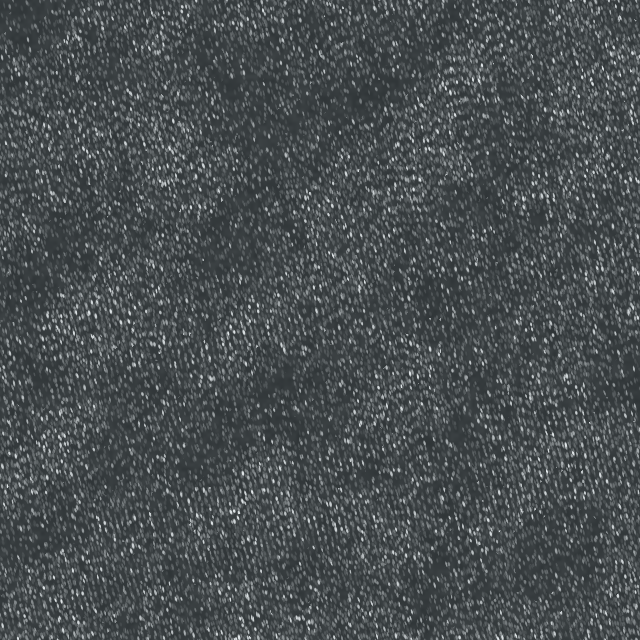
Write a WebGL 1 fragment shader that draws this texture.

```glsl
precision highp float;
// Dark slate surface scattered with short slanted pale flecks in drifting patches.
uniform vec2 u_resolution;

const vec3 COOL_TINT = vec3(0.0, 0.022, 0.031);
const vec2 FLECK_CELL = vec2(0.009, 0.017);
const vec2 FLECK_RADIUS = vec2(0.0027, 0.0060);
const float FLECK_LEAN = 0.30;
const int FLECK_LAYERS = 6;

float hash(vec2 p) {
  vec3 q = fract(vec3(p.xyx) * 0.1031);
  q += dot(q, q.yzx + 33.33);
  return fract((q.x + q.y) * q.z);
}

float valueNoise(vec2 p) {
  vec2 cell = floor(p);
  vec2 f = fract(p);
  f = f * f * (3.0 - 2.0 * f);
  float low = mix(hash(cell), hash(cell + vec2(1.0, 0.0)), f.x);
  float high = mix(hash(cell + vec2(0.0, 1.0)), hash(cell + vec2(1.0)), f.x);
  return mix(low, high, f.y);
}

float fbm(vec2 p) {
  float sum = 0.0;
  float weight = 0.5;
  for (int i = 0; i < 3; i++) {
    sum += weight * valueNoise(p);
    p = p * 2.1 + 17.3;
    weight *= 0.5;
  }
  return sum / 0.875;
}

vec2 rotate(vec2 p, float angle) {
  float c = cos(angle);
  float s = sin(angle);
  return vec2(c * p.x + s * p.y, c * p.y - s * p.x);
}

// Patches stretched along a rising diagonal, denser toward the lower right.
float fleckDensity(vec2 p) {
  float patches = fbm(rotate(p, 0.75) * vec2(7.0, 13.0) + 40.0);
  float trend = 0.22 * (p.x - 0.5) - 0.10 * (p.y - 0.5);
  return clamp(0.66 + 1.3 * (patches - 0.5) + trend, 0.15, 1.0);
}

// One sheet of soft ellipses; every column slides by its own offset.
float fleckLayer(vec2 p, float seed, float density) {
  vec2 grid = p / FLECK_CELL + 200.0;
  float column = floor(grid.x);
  grid.y += hash(vec2(column, seed));
  vec2 id = vec2(column, floor(grid.y)) + seed * 7.0;

  vec2 jitter = vec2(hash(id + 3.1), hash(id + 8.7)) - 0.5;
  vec2 offset = (fract(grid) - 0.5) * FLECK_CELL - jitter * vec2(0.0028, 0.0032);
  vec2 size = mix(vec2(0.7), vec2(1.15), vec2(hash(id + 13.9), hash(id + 21.3)));
  float shape = 1.0 - smoothstep(0.3, 1.0, length(offset / (FLECK_RADIUS * size)));

  float present = step(hash(id + 31.7), density);
  float glow = -log(max(hash(id + 45.1), 0.02));
  float strength = 0.05 + 0.13 * glow * (0.6 + 0.6 * density);
  return shape * present * strength;
}

void main() {
  vec2 p = gl_FragCoord.xy / u_resolution.y;

  // Slate ground with faint grain.
  float grain = 0.6 * valueNoise(p * 150.0) + 0.4 * valueNoise(p * 45.0 + 9.0);
  float ground = mix(0.180, 0.245, grain);

  // Overlapping flecks, each sheet leaning a little differently.
  float density = fleckDensity(p);
  float flecks = 0.0;
  for (int i = 0; i < FLECK_LAYERS; i++) {
    float seed = float(i) + 1.0;
    float lean = FLECK_LEAN + 0.24 * (hash(vec2(seed, 5.0)) - 0.5);
    vec2 slanted = rotate(p, lean) + seed * vec2(0.137, 0.071);
    flecks = max(flecks, fleckLayer(slanted, seed, density));
  }

  gl_FragColor = vec4(vec3(ground + flecks) + COOL_TINT, 1.0);
}
```
